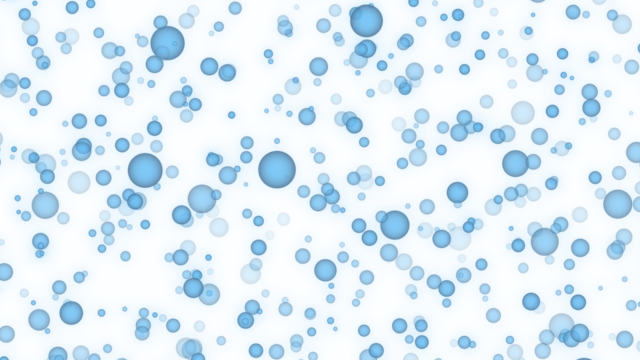
Write a WebGL 2 fragment shader that draws this background.

```glsl
#version 300 es
precision highp float;

uniform vec2 u_resolution;
out vec4 fragColor;

vec4 hash(vec3 p) {
    vec4 q = fract(p.xyzx * vec4(0.1031, 0.1030, 0.0973, 0.1099));
    q += dot(q, q.wzxy + 33.33);
    return fract((q.xxyz + q.yzzw) * q.zywx);
}

// Lays one translucent bubble with a dark rim and a soft glow over the colour below.
vec3 addBubble(vec3 below, vec2 offset, float radius, float opacity, float pixel) {
    float dist = length(offset);
    float inside = 1.0 - smoothstep(-pixel, pixel, dist - radius);
    float glow = 0.14 * exp(-max(dist - radius, 0.0) / 0.014);
    float rim = pow(min(dist / radius, 1.0), 3.0) * inside;
    vec3 bubbleColor = mix(vec3(0.42, 0.75, 0.96), vec3(0.29, 0.43, 0.55), rim);
    return mix(below, bubbleColor, opacity * mix(glow, 1.0, inside));
}

void main() {
    vec2 uv = gl_FragCoord.xy / u_resolution.y;
    float pixel = 1.0 / u_resolution.y;
    float cellSize = 0.17;
    vec3 color = vec3(0.995, 0.998, 1.0);

    // Stacked grids, each with one randomly placed bubble per cell
    for (int layer = 0; layer < 7; layer++) {
        float depth = float(layer);
        vec2 grid = uv / cellSize + depth * vec2(0.37, 0.61);
        vec2 cell = floor(grid);

        for (int y = -1; y <= 1; y++) {
            for (int x = -1; x <= 1; x++) {
                vec2 id = cell + vec2(x, y);
                vec4 rnd = hash(vec3(id + 40.0, depth * 17.0 + 5.0));
                vec2 offset = (grid - id - rnd.xy) * cellSize;

                // Mostly small bubbles, a few very large and nearly opaque ones
                float radius = 0.006 + 0.021 * rnd.z + 0.031 * pow(rnd.z, 40.0);
                float opacity = mix(0.12, 0.92, pow(rnd.w, 0.7));
                opacity = max(opacity, 0.86 * smoothstep(0.03, 0.045, radius));
                color = addBubble(color, offset, radius, opacity, pixel);
            }
        }
    }

    fragColor = vec4(color, 1.0);
}
```
